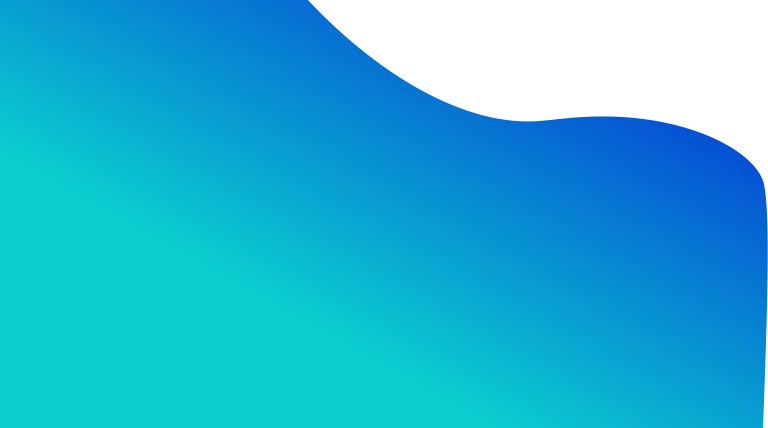
This background is drawn by a Shadertoy shader. Its source:

```glsl
// Draws a teal to blue diagonal gradient in a wavy shape on white.

// Colours
const vec3 TEAL  = vec3(0.043, 0.812, 0.812);
const vec3 BLUE  = vec3(0.020, 0.310, 0.830);
const vec3 PAPER = vec3(1.0);

// Gradient limits, measured along x + y in canvas fractions
const float TEAL_END   = 0.633;
const float BLUE_START = 1.616;

// Outline knots, in canvas fractions
const vec2 SLOPE_TOP = vec2(0.3776, 1.0465);
const vec2 VALLEY    = vec2(0.6875, 0.7163);
const vec2 CREST     = vec2(0.7852, 0.7279);
const vec2 SHOULDER  = vec2(0.9948, 0.5698);
const vec2 FOOT      = vec2(0.9935, 0.0);

const int SOLVE_STEPS = 18;

vec2 bezier(vec2 a, vec2 b, vec2 c, vec2 d, float t) {
    float s = 1.0 - t;
    return s*s*s*a + 3.0*s*s*t*b + 3.0*s*t*t*c + t*t*t*d;
}

vec2 bezierTangent(vec2 a, vec2 b, vec2 c, vec2 d, float t) {
    float s = 1.0 - t;
    return s*s*(b - a) + 2.0*s*t*(c - b) + t*t*(d - c);
}

// Coverage of the region below a curve whose x rises from a to d
float coverBelow(vec2 p, vec2 a, vec2 b, vec2 c, vec2 d, vec2 pixel) {
    float low = 0.0, high = 1.0;
    for (int i = 0; i < SOLVE_STEPS; i++) {
        float mid = 0.5*(low + high);
        if (bezier(a, b, c, d, mid).x < p.x) low = mid;
        else high = mid;
    }
    float t = 0.5*(low + high);
    vec2 tangent = bezierTangent(a, b, c, d, t);
    float slope = tangent.y/tangent.x;
    float edgeWidth = length(vec2(slope*pixel.x, pixel.y));
    float gap = bezier(a, b, c, d, t).y - p.y;
    return clamp(gap/edgeWidth + 0.5, 0.0, 1.0);
}

// Falling slope, shallow rise, then the rounded shoulder
float topCover(vec2 p, vec2 pixel) {
    if (p.x < VALLEY.x)
        return coverBelow(p, SLOPE_TOP, vec2(0.4688, 0.8558),
                          vec2(0.5859, 0.7163), VALLEY, pixel);
    if (p.x < CREST.x)
        return coverBelow(p, VALLEY, vec2(0.7135, 0.7163),
                          vec2(0.7396, 0.7279), CREST, pixel);
    return coverBelow(p, CREST, vec2(0.8984, 0.7279),
                      vec2(0.9844, 0.6465), SHOULDER, pixel);
}

// The right side is the same test with its axes swapped
float sideCover(vec2 p, vec2 pixel) {
    return coverBelow(p.yx, FOOT.yx, vec2(0.3023, 1.0),
                      vec2(0.5, 1.0026), SHOULDER.yx, pixel.yx);
}

void mainImage(out vec4 fragColor, in vec2 fragCoord) {
    vec2 pixel = 1.0/iResolution.xy;
    vec2 p = fragCoord*pixel;

    // Diagonal gradient
    float blend = clamp((p.x + p.y - TEAL_END)/(BLUE_START - TEAL_END), 0.0, 1.0);
    vec3 fill = mix(TEAL, BLUE, blend);

    // Shape over paper
    float cover = min(topCover(p, pixel), sideCover(p, pixel));
    fragColor = vec4(mix(PAPER, fill, cover), 1.0);
}
```
